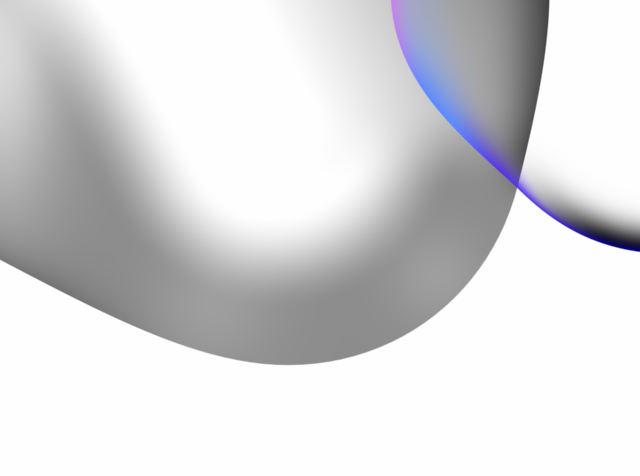
This background is drawn by a Shadertoy shader. Its source:

```glsl
// Two smooth translucent forms on white: a grey silky body and a glassy one
// with a blue-violet rim. Outlines are signed distances to cubic curves;
// the shading comes from a soft capsule, broad glows and edge falloffs.

const vec3 PAPER = vec3(0.996);
const vec3 PINK = vec3(0.80, 0.50, 0.92);
const vec3 SKY = vec3(0.36, 0.54, 1.00);
const vec3 VIOLET = vec3(0.34, 0.19, 0.92);
const vec3 NAVY = vec3(0.02, 0.00, 0.55);
const int CURVE_STEPS = 24;

float cross2(vec2 a, vec2 b) { return a.x * b.y - a.y * b.x; }

float nearer(float a, float b) { return abs(a) < abs(b) ? a : b; }

vec2 cubic(vec2 a, vec2 b, vec2 c, vec2 d, float t) {
    float s = 1.0 - t;
    return s * s * s * a + 3.0 * s * s * t * b + 3.0 * s * t * t * c + t * t * t * d;
}

float segmentDistance(vec2 p, vec2 a, vec2 b) {
    vec2 ab = b - a;
    return length(p - a - ab * clamp(dot(p - a, ab) / dot(ab, ab), 0.0, 1.0));
}

// Signed distance to a cubic curve, positive on its left side
float curveDistance(vec2 p, vec2 a, vec2 b, vec2 c, vec2 d) {
    float best = 1e3;
    vec2 start = a;
    for (int i = 1; i <= CURVE_STEPS; i++) {
        vec2 end = cubic(a, b, c, d, float(i) / float(CURVE_STEPS));
        float side = cross2(end - start, p - start) < 0.0 ? -1.0 : 1.0;
        best = nearer(best, side * segmentDistance(p, start, end));
        start = end;
    }
    return best;
}

float glow(vec2 p, vec2 center, vec2 radius) {
    vec2 q = (p - center) / radius;
    return exp(-dot(q, q));
}

float bodyDistance(vec2 p) {
    vec2 bottom = vec2(0.605, 0.233), flank = vec2(1.088, 0.611);
    float d = curveDistance(p, vec2(-0.105, 0.509), vec2(0.175, 0.365), vec2(0.395, 0.233), bottom);
    d = nearer(d, curveDistance(p, bottom, vec2(0.839, 0.233), vec2(1.032, 0.386), flank));
    return nearer(d, curveDistance(p, flank, vec2(1.116, 0.723), vec2(1.158, 0.895), vec2(1.154, 1.035)));
}

float glassDistance(vec2 p) {
    vec2 crossing = vec2(1.088, 0.604);
    float d = curveDistance(p, vec2(0.821, 1.035), vec2(0.814, 0.833), vec2(0.965, 0.719), crossing);
    return nearer(d, curveDistance(p, crossing, vec2(1.167, 0.526), vec2(1.254, 0.474), vec2(1.386, 0.467)));
}

// Grey level of the body; depth is the distance inside its outline
float bodyShade(vec2 p, float depth) {
    float core = segmentDistance(p, vec2(0.27, 1.32), vec2(0.579, 0.737));
    float fold = 1.0 - 0.45 * smoothstep(0.18, 0.39, core);
    float slope = 1.0 - 0.85 * max(core - 0.09, 0.0);
    float upperRight = smoothstep(0.596, 0.79, p.y) * smoothstep(0.47, 0.60, p.x);
    float shade = mix(fold, slope, upperRight);

    // Broad reflections
    shade += 0.30 * glow(p, vec2(0.0, 0.895), vec2(0.13, 0.33));
    shade += 0.07 * glow(p, vec2(0.92, 0.42), vec2(0.10));
    shade += 0.07 * glow(p, vec2(0.45, 0.36), vec2(0.13));

    // Darker left and right flanks
    float left = 1.0 - smoothstep(0.05, 0.42, p.x);
    float right = smoothstep(1.0, 1.12, p.x) * smoothstep(0.55, 0.70, p.y);
    shade -= 0.13 * left * exp(-depth / 0.04);
    shade -= 0.27 * right * exp(-depth / 0.07);
    return clamp(shade, 0.0, 0.996);
}

// Rim hue running from pink at the top to navy at the far right
vec3 rimColor(float x) {
    vec3 color = mix(PINK, SKY, smoothstep(0.81, 0.90, x));
    color = mix(color, VIOLET, smoothstep(0.94, 1.06, x));
    return mix(color, NAVY, smoothstep(1.09, 1.30, x));
}

vec3 glassTint(vec3 base, vec2 p, float depth, float overlap) {
    vec3 color = base * mix(1.0, 0.92, overlap);

    // Shadow gathering above the lower edge
    float shadow = smoothstep(1.05, 1.28, p.x) * exp(-pow(depth / 0.05, 2.0));
    color *= 1.0 - 0.95 * shadow;

    // Coloured rim, widest at its blue part
    float width = 0.010 + 0.012 * (1.0 - smoothstep(1.05, 1.15, p.x));
    width += 0.030 * glow(vec2(p.x, 0.0), vec2(0.93, 0.0), vec2(0.075, 1.0));
    return mix(color, rimColor(p.x), exp(-pow(depth / width, 1.3)));
}

void mainImage(out vec4 fragColor, in vec2 fragCoord) {
    vec2 p = fragCoord / iResolution.y;
    float pixel = 1.0 / iResolution.y;
    float body = bodyDistance(p);
    float glass = glassDistance(p);
    float bodyMask = smoothstep(-pixel, pixel, body);
    float glassMask = smoothstep(-pixel, pixel, glass);

    vec3 color = mix(PAPER, vec3(bodyShade(p, max(body, 0.0))), bodyMask);
    color = mix(color, glassTint(color, p, max(glass, 0.0), bodyMask), glassMask);
    fragColor = vec4(color, 1.0);
}
```
